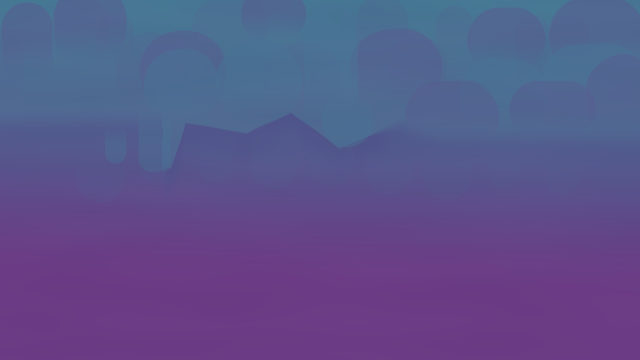
Reproduce this background procedurally as a WebGL 2 fragment shader.

```glsl
#version 300 es
precision highp float;
// Painterly dusk: a violet ground rises into a teal sky of overlapping domes.
// Translucent rounded boxes, each faded at one end, are layered around a
// tented ridge line; hashed lobes and gradient noise add the brush texture.

uniform vec2 u_resolution;
out vec4 fragColor;

const vec3 PLUM   = vec3(0.420, 0.235, 0.520);
const vec3 INDIGO = vec3(0.315, 0.365, 0.560);
const vec3 HAZE   = vec3(0.312, 0.415, 0.570);
const vec3 TEAL   = vec3(0.270, 0.475, 0.580);
const vec3 SHADE  = vec3(0.335, 0.370, 0.565);
const vec3 LIT    = vec3(0.285, 0.450, 0.585);
const vec3 RIDGE  = vec3(0.305, 0.305, 0.525);

const float SHADE_ALPHA = 0.60;
const float LIT_ALPHA   = 0.55;
const float DRIP_ALPHA  = 0.45;
const float WOBBLE      = 0.007;
const float GRAIN       = 0.012;
const int   LOBES       = 26;
const int   FAINT_DRIPS = 9;

// Composed shapes: centre and half size, in canvas heights.
const vec4 BACK[7] = vec4[7](
  vec4(0.509, 0.80, 0.120, 0.117), vec4(0.76, 0.96, 0.09, 0.08),
  vec4(1.10, 0.81, 0.127, 0.11), vec4(1.406, 0.89, 0.11, 0.09),
  vec4(1.66, 0.90, 0.135, 0.11), vec4(0.25, 0.93, 0.10, 0.12),
  vec4(0.075, 0.88, 0.07, 0.115));
const vec4 MIDDLE[5] = vec4[5](
  vec4(0.505, 0.76, 0.105, 0.107), vec4(0.72, 0.77, 0.12, 0.12),
  vec4(0.92, 0.80, 0.075, 0.19), vec4(1.65, 0.76, 0.15, 0.12),
  vec4(1.40, 0.73, 0.125, 0.11));
const vec4 FRONT[3] = vec4[3](
  vec4(1.258, 0.68, 0.13, 0.095), vec4(1.535, 0.695, 0.12, 0.08),
  vec4(1.73, 0.725, 0.10, 0.125));
const vec4 DRIPS[3] = vec4[3](
  vec4(0.429, 0.622, 0.043, 0.10), vec4(0.965, 0.67, 0.07, 0.08),
  vec4(0.32, 0.60, 0.03, 0.055));

vec2 hash2(vec2 p) {
  p = vec2(dot(p, vec2(127.1, 311.7)), dot(p, vec2(269.5, 183.3)));
  return fract(sin(p) * 43758.55);
}

float corner(vec2 cell, vec2 offset, vec2 f) {
  return dot(hash2(cell + offset) * 2.0 - 1.0, f - offset);
}

float gradientNoise(vec2 p) {
  vec2 i = floor(p), f = p - i;
  vec2 u = f * f * f * (f * (f * 6.0 - 15.0) + 10.0);
  return mix(mix(corner(i, vec2(0, 0), f), corner(i, vec2(1, 0), f), u.x),
             mix(corner(i, vec2(0, 1), f), corner(i, vec2(1, 1), f), u.x), u.y);
}

// Coverage of a stadium; side is 1 to fade its foot, -1 to fade its top.
float lobe(vec2 p, vec4 shape, float side) {
  float radius = min(shape.z, shape.w);
  vec2 q = abs(p - shape.xy) - shape.zw + radius;
  float d = length(max(q, 0.0)) + min(max(q.x, q.y), 0.0) - radius;
  float fade = smoothstep(-1.0, 0.2, side * (p.y - shape.y) / shape.w);
  return fade * (1.0 - smoothstep(-0.002, 0.002, d));
}

// Height of a peak with its own slope on each side.
float tent(float x, vec2 peak, float leftSlope, float rightSlope) {
  float dx = x - peak.x;
  return peak.y - max(-dx * leftSlope, dx * rightSlope);
}

float ridgeHeight(float x) {
  float h = x < 0.45 ? 0.67 : mix(0.52, 0.62, smoothstep(1.05, 1.15, x));
  h = max(h, tent(x, vec2(0.514, 0.660), 3.1, 0.18));
  h = max(h, tent(x, vec2(0.810, 0.686), 0.45, 0.75));
  return max(h, tent(x, vec2(1.110, 0.655), 0.4, 0.3));
}

void main() {
  vec2 p = gl_FragCoord.xy / u_resolution.y;
  vec2 w = p + WOBBLE * vec2(gradientNoise(p * 9.0), gradientNoise(p * 9.0 + 40.0));

  // Sky with scattered faint lobes, then the large domes
  vec3 col = mix(HAZE, TEAL, smoothstep(0.68, 1.06, p.y));
  for (int i = 0; i < LOBES; i++) {
    vec2 r = hash2(vec2(i, 7)), s = hash2(vec2(i, 19));
    vec4 shape = vec4(fract(float(i) * 0.618) * 1.78, 0.70 + 0.33 * r.x,
                      0.04 + 0.07 * s.x, 0.06 + 0.07 * s.y);
    col = mix(col, i % 2 == 0 ? SHADE : LIT, 0.22 * lobe(w, shape, 1.0));
  }
  for (int i = 0; i < BACK.length(); i++)
    col = mix(col, SHADE, SHADE_ALPHA * lobe(w, BACK[i], 1.0));
  for (int i = 0; i < MIDDLE.length(); i++)
    col = mix(col, LIT, LIT_ALPHA * lobe(w, MIDDLE[i], 1.0));

  // Ground: crisp ridge in the centre, soft horizon on both sides
  float tilted = p.y + 0.035 * (p.x - 0.89);
  vec3 ground = mix(PLUM, INDIGO, smoothstep(0.2, 0.68, tilted));
  float centre = smoothstep(0.44, 0.47, p.x) * (1.0 - smoothstep(1.02, 1.16, p.x));
  float depth = ridgeHeight(w.x) - w.y;
  float shadow = centre * (1.0 - smoothstep(0.0, 0.11, depth));
  ground = mix(ground, RIDGE, 0.5 * shadow);
  float blur = mix(0.035, 0.003, centre);
  col = mix(col, ground, smoothstep(-blur, blur, depth));

  // Near domes and the strokes hanging below the horizon
  for (int i = 0; i < FRONT.length(); i++)
    col = mix(col, SHADE, SHADE_ALPHA * lobe(w, FRONT[i], 1.0));
  for (int i = 0; i < DRIPS.length(); i++)
    col = mix(col, LIT, DRIP_ALPHA * lobe(w, DRIPS[i], -1.0));
  for (int i = 0; i < FAINT_DRIPS; i++) {
    vec2 r = hash2(vec2(i, 31));
    vec4 shape = vec4(0.28 + 0.16 * float(i), 0.52 + 0.06 * r.x, 0.04 + 0.03 * r.y, 0.09);
    col = mix(col, INDIGO, 0.2 * lobe(w, shape, -1.0));
  }

  // Broad horizontal brush wash
  col += GRAIN * gradientNoise(p * vec2(2.5, 14.0));
  fragColor = vec4(col, 1.0);
}
```
